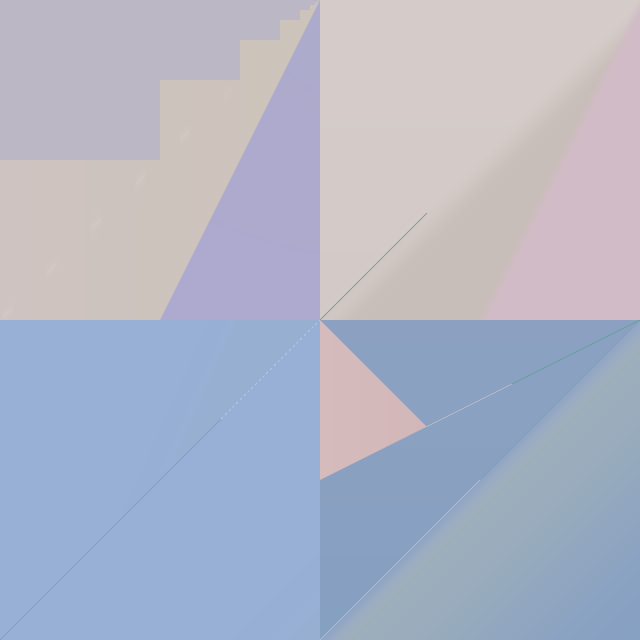
This background is drawn by a Shadertoy shader. Its source:

```glsl
float px; // one pixel, in units of a quadrant

// Antialiased coverage of the side where d is positive
float edge(float d) {
    return clamp(d / px + 0.5, 0.0, 1.0);
}

// Hairline between two points
float hairline(vec2 p, vec2 a, vec2 b) {
    vec2 pa = p - a, ba = b - a;
    float along = clamp(dot(pa, ba) / dot(ba, ba), 0.0, 1.0);
    float dist = length(pa - ba * along);
    return 1.0 - smoothstep(0.0, 0.0012 + 0.6 * px, dist);
}

// Halving stairs over a beige slope and a violet wedge
vec3 stairs(vec2 p) {
    vec3 col = mix(vec3(0.808, 0.765, 0.753), vec3(0.800, 0.765, 0.730), p.x);

    // Faint broken streak on the diagonal
    float dash = smoothstep(0.1, 0.8, sin(p.x * 68.0) * sin(p.x * 23.0 + 1.0));
    float streak = exp(-abs(p.y - p.x) * 90.0) * smoothstep(0.75, 0.68, p.x);
    col += 0.018 * dash * streak;

    // Union of corner boxes, each half the size of the last
    float steps = -1.0;
    for (int i = 1; i <= 9; i++) {
        float corner = 1.0 - exp2(-float(i));
        steps = max(steps, min(corner - p.x, p.y - corner));
    }
    col = mix(col, vec3(0.737, 0.717, 0.773), edge(steps));

    vec3 violet = mix(vec3(0.682, 0.663, 0.812), vec3(0.674, 0.671, 0.796), p.x * p.y);
    return mix(col, violet, edge((p.x - 0.5 - 0.5 * p.y) * 0.894));
}

// Pale field with a soft shaded fold and a pink wedge
vec3 fold(vec2 p) {
    vec3 light = mix(vec3(0.827, 0.792, 0.780), vec3(0.837, 0.802, 0.790), p.y);
    float depth = p.x - p.y;
    float shade = 0.25 * edge(depth) * (1.0 - smoothstep(0.25, 0.45, p.x));
    shade = max(shade, smoothstep(-0.015, 0.13, depth));
    vec3 col = mix(light, vec3(0.782, 0.745, 0.725), shade);

    float wedge = p.x - 0.5 - 0.5 * p.y;
    col = mix(col, vec3(0.820, 0.733, 0.780), smoothstep(-0.012, 0.025, wedge));
    return mix(col, vec3(0.40, 0.62, 0.54), 0.85 * hairline(p, vec2(0.0), vec2(1.0 / 3.0)));
}

// Calm blue field with a thin diagonal
vec3 calm(vec2 p) {
    vec3 col = vec3(0.596, 0.686, 0.839);
    vec3 muted = vec3(0.592, 0.690, 0.822);
    float facet = smoothstep(-0.05, 0.12, p.x - 0.22 - 0.45 * p.y);
    col = mix(col, muted, facet * smoothstep(-0.02, 0.02, p.y - p.x));
    col = mix(col, muted, smoothstep(0.65, 1.0, p.x - p.y));

    // Solid dark stroke, then light dots
    col = mix(col, vec3(0.50, 0.60, 0.73), 0.75 * hairline(p, vec2(0.0), vec2(0.69)));
    float dots = smoothstep(0.35, 0.65, abs(fract(p.x * 85.0) - 0.5) * 2.0);
    return mix(col, vec3(0.78, 0.82, 0.85), 0.7 * dots * hairline(p, vec2(0.69), vec2(1.0)));
}

// Slate blue facets, a rose triangle and a misty lower half
vec3 facets(vec2 p) {
    float slope = p.y - 0.5 - 0.5 * p.x;
    vec3 col = mix(vec3(0.525, 0.627, 0.757), vec3(0.549, 0.631, 0.760), p.y);

    // Mist is warmest near the diagonal and fades to the corner
    float depth = p.x - p.y;
    vec3 mist = mix(vec3(0.615, 0.682, 0.735), vec3(0.530, 0.630, 0.765),
                    smoothstep(0.05, 1.0, depth));
    mist = mix(vec3(0.600, 0.667, 0.780), mist, smoothstep(0.0, 0.09, depth));
    col = mix(col, mist, edge(depth * 0.707) * smoothstep(-0.03, 0.05, depth));

    vec3 rose = mix(vec3(0.835, 0.733, 0.737), vec3(0.827, 0.718, 0.722), p.x * 3.0);
    col = mix(col, rose, edge(min((1.0 - p.x - p.y) * 0.707, slope * 0.894)));

    // Strokes change colour part of the way along
    vec3 green = vec3(0.36, 0.64, 0.60);
    vec3 pale = vec3(0.75, 0.74, 0.77);
    vec2 turn = vec2(0.6, 0.8);
    col = mix(col, pale, 0.8 * hairline(p, vec2(1.0, 2.0) / 3.0, turn));
    col = mix(col, green, 0.85 * hairline(p, turn, vec2(1.0)));
    col = mix(col, pale, 0.8 * hairline(p, vec2(0.0), vec2(0.5)));
    return mix(col, green, 0.3 * hairline(p, vec2(0.5), vec2(1.0)));
}

void mainImage(out vec4 fragColor, in vec2 fragCoord) {
    vec2 p = 2.0 * fragCoord / iResolution.xy;
    px = 2.0 / min(iResolution.x, iResolution.y);

    // Four quadrants, each with its own unit square
    vec2 cell = fract(p);
    float right = edge(p.x - 1.0);
    vec3 upper = mix(stairs(cell), fold(cell), right);
    vec3 lower = mix(calm(cell), facets(cell), right);
    fragColor = vec4(mix(lower, upper, edge(p.y - 1.0)), 1.0);
}
```
